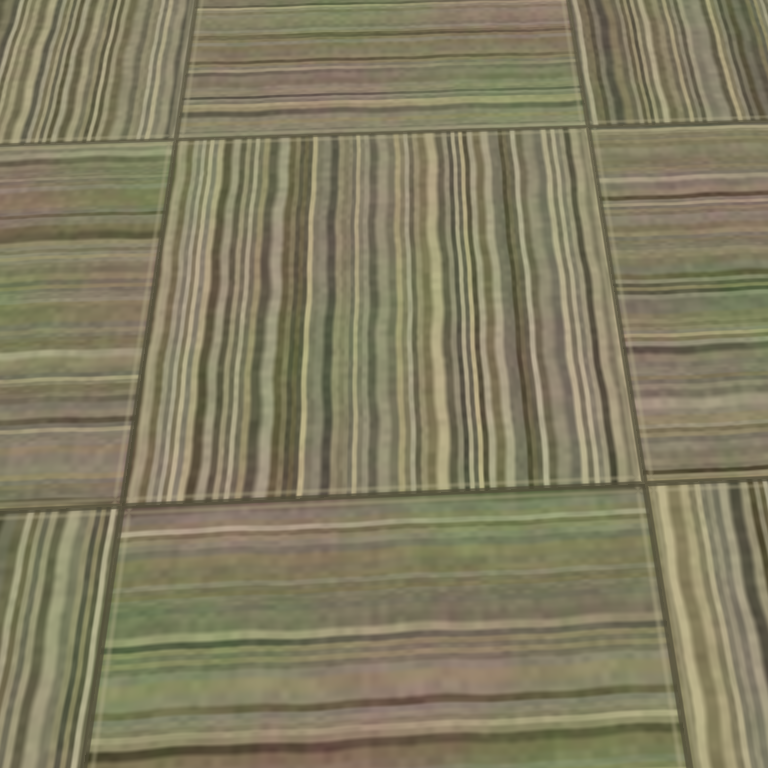
This texture is drawn by a Shadertoy shader. Its source:

```glsl
// Striped carpet tiles laid in alternating directions, seen in shallow perspective.
#define YARNS 74.0          // yarns across one tile
#define EDGE_SOFTNESS 0.24  // blend between neighbouring yarns
#define SEAM_WIDTH 0.006    // half width of the joint, in tiles
#define FLECK 0.13          // strength of the woven grain
#define PATCH_TINT 0.022    // strength of the faded colour patches
#define HAZE 0.22           // fading of the far tiles
#define DARK_YARN vec3(0.225, 0.215, 0.150)
#define LIGHT_YARN vec3(0.735, 0.700, 0.560)
#define SEAM_COLOR vec3(0.300, 0.285, 0.210)
#define HAZE_COLOR vec3(0.560, 0.535, 0.445)

float hash(vec2 p) {
    vec3 q = fract(vec3(p.xyx) * 0.1031);
    q += dot(q, q.yzx + 33.33);
    return fract((q.x + q.y) * q.z);
}

float valueNoise(vec2 p) {
    vec2 i = floor(p), f = fract(p);
    f = f * f * (3.0 - 2.0 * f);
    return mix(mix(hash(i), hash(i + vec2(1, 0)), f.x),
               mix(hash(i + vec2(0, 1)), hash(i + vec2(1, 1)), f.x), f.y);
}

// Perspective: canvas position to floor position, one unit per tile
vec2 floorPosition(vec2 uv) {
    mat3 view = mat3(0.694, 0.035, 0.016,
                     0.132, 0.698, 0.270,
                     0.159, 0.341, 1.0);
    vec3 p = inverse(view) * vec3(uv, 1.0);
    return p.xy / p.z;
}

// Brightness and warmth of one yarn
vec2 yarnTone(float index, float along, float seed, bool bold) {
    float h = hash(vec2(index, seed));
    float rare = hash(vec2(index + 91.0, seed + 7.0));
    float tone;
    if (bold) {
        // light and dark alternate, with a few wide dark groups
        tone = mod(index, 2.0) > 0.5 ? 0.60 + 0.40 * h : 0.12 + 0.44 * h;
        float group = hash(vec2(floor(index / 3.0), seed + 31.0));
        tone *= group < 0.14 ? 0.52 : 1.0;
    } else {
        // quiet ground with sparse lines that fade along their length
        float fade = 0.75 + 0.25 * sin(along * 5.0 + h * 40.0);
        tone = 0.45 + 0.19 * h;
        tone -= 0.36 * fade * step(rare, 0.13);
        tone += 0.26 * fade * step(0.88, rare);
    }
    return vec2(tone, fract(h * 17.0 + rare * 5.0) - 0.5);
}

// Neighbouring yarns blended across their shared edge
vec2 yarns(float x, float along, float seed, bool bold, float pixel) {
    float i = floor(x);
    float w = clamp(EDGE_SOFTNESS + 0.5 * pixel, 0.0, 0.5);
    float k = smoothstep(0.5 - w, 0.5 + w, fract(x));
    return mix(yarnTone(i, along, seed, bold),
               yarnTone(i + 1.0, along, seed, bold), k);
}

void mainImage(out vec4 fragColor, in vec2 fragCoord) {
    vec2 uv = fragCoord / iResolution.xy;
    vec2 p = floorPosition(uv);
    vec2 pixel = fwidth(p);

    // Tile cell and yarn direction
    vec2 cell = floor(p), local = p - cell;
    float seed = hash(cell + 20.0) * 300.0;
    bool upright = mod(cell.x + cell.y, 2.0) < 0.5;
    float across = upright ? local.x : local.y;
    float along = upright ? local.y : local.x;
    float yarnPixel = YARNS * (upright ? pixel.x : pixel.y);

    // Uneven yarn widths and a slight waver
    float x = across * YARNS;
    x += 0.6 * sin(x * 0.71 + seed) + 0.4 * sin(x * 0.27 + seed * 2.0);
    x += 0.13 * sin(along * 17.0 + seed) + 0.08 * sin(along * 41.0 + across * 9.0);
    vec2 yarn = yarns(x, along, seed, upright, yarnPixel);

    // Woven grain, short along each yarn
    float grain = valueNoise(vec2(x * 1.3, along * 65.0) + seed) - 0.5;
    grain += 0.6 * (valueNoise(vec2(x * 0.6, along * 14.0) + seed + 50.0) - 0.5);
    float tone = yarn.x + FLECK * grain;
    vec3 color = mix(DARK_YARN, LIGHT_YARN, clamp(tone, 0.0, 1.0));
    color += yarn.y * vec3(0.025, 0.004, -0.050);

    // Green and rose patches from layered sines
    float blotch = sin(p.x * 7.0 + 2.0 * sin(p.y * 5.0))
                 + sin(p.y * 11.0 + 1.7 * sin(p.x * 4.0 + 1.0));
    blotch += 1.6 * (valueNoise(p * 23.0 + 40.0) - 0.5);
    color += PATCH_TINT * blotch * vec3(0.7, -0.6, 0.5) * (upright ? 0.5 : 1.0);

    // Dark joint with a pale cut edge beside it
    vec2 toSeam = min(local, 1.0 - local);
    vec2 joint = 1.0 - smoothstep(vec2(SEAM_WIDTH) - pixel, vec2(SEAM_WIDTH) + pixel, toSeam);
    vec2 rim = 1.0 - smoothstep(vec2(0.0), vec2(SEAM_WIDTH) + pixel, abs(toSeam - 2.5 * SEAM_WIDTH));
    color = mix(color, LIGHT_YARN, 0.35 * max(rim.x, rim.y));
    color = mix(color, SEAM_COLOR, 0.75 * max(joint.x, joint.y));

    // Distance softens the contrast
    color = mix(color, HAZE_COLOR, HAZE * (0.15 + 0.85 * smoothstep(0.3, 1.0, uv.y)));
    fragColor = vec4(clamp(color, 0.0, 1.0), 1.0);
}
```
